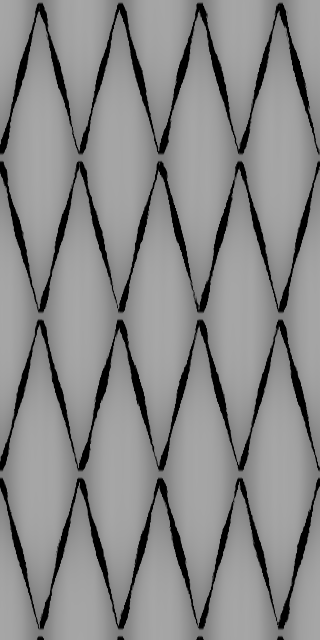
Reproduce this pattern procedurally as a WebGL 2 fragment shader.

```glsl
#version 300 es
precision highp float;
// Tall diamond lattice of worn brush strokes over softly shaded grey cells.
// Two families of slanted lines are split at their crossings; every segment
// gets its own swelling width profile, ragged edges and dry-brush gaps.

#define REPEATS vec2(4.0, 2.021)  // diamonds across and down
#define STROKE_SCALE 1.08         // overall stroke weight
#define EDGE_ROUGHNESS 0.009      // ragged edge, in cell widths
#define WEAR 0.020                // how much thin strokes break up
#define GREY_LIGHT 0.65
#define GREY_DARK 0.49
#define SHADE_FALLOFF 6.3         // how fast cells brighten inward
#define STREAKS 0.014             // faint vertical streaking

uniform vec2 u_resolution;
out vec4 fragColor;

float hash(vec2 p) {
    vec3 q = fract(vec3(p.xyx) * 0.1031);
    q += dot(q, q.yzx + 33.33);
    return fract((q.x + q.y) * q.z);
}

vec2 gradient(vec2 cell) {
    float angle = 6.2832 * hash(cell);
    return vec2(cos(angle), sin(angle));
}

float gradientNoise(vec2 p) {
    vec2 i = floor(p), f = fract(p);
    vec2 w = f * f * f * (f * (f * 6.0 - 15.0) + 10.0);
    vec2 e = vec2(1.0, 0.0);
    float a = dot(gradient(i), f);
    float b = dot(gradient(i + e), f - e);
    float c = dot(gradient(i + e.yx), f - e.yx);
    float d = dot(gradient(i + e.xx), f - e.xx);
    return mix(mix(a, b, w.x), mix(c, d, w.x), w.y);
}

float bump(float t, float center, float radius) {
    float x = (t - center) / radius;
    return exp(-x * x);
}

// Half width along a segment, t running from its upper to its lower end.
float fallingProfile(float t) {
    return 0.007 + 0.030 * bump(t, 0.08, 0.07) + 0.039 * bump(t, 0.47, 0.21);
}

float risingProfile(float t) {
    return 0.006 + 0.037 * bump(t, 0.44, 0.19) + 0.034 * bump(t, 0.90, 0.11)
         + 0.012 * bump(t, 0.05, 0.05);
}

// Ink coverage of one segment; offset is the horizontal distance to its axis.
float stroke(float offset, float t, float halfWidth, vec2 id, float aa) {
    vec2 seed = id * 17.3 + 60.0;
    float along = t * 24.0;
    offset += EDGE_ROUGHNESS * gradientNoise(vec2(along * 2.0, seed.x + seed.y * 3.7));
    offset += 0.008 * gradientNoise(vec2(t * 4.0 + seed.y, seed.x));
    float ragged = gradientNoise(vec2(offset * 70.0 + seed.x, along + seed.y));
    float dry = gradientNoise(vec2(offset * 45.0 + seed.y, t * 7.0 + seed.x));
    halfWidth *= STROKE_SCALE * mix(0.85, 1.15, hash(id + 7.0));
    halfWidth += EDGE_ROUGHNESS * ragged + WEAR * mix(0.3, 1.0, hash(id + 31.0)) * dry;
    float ends = smoothstep(0.01, 0.03, t) * (1.0 - smoothstep(0.96, 0.985, t));
    return ends * smoothstep(-0.6 * aa, 0.6 * aa, halfWidth - abs(offset));
}

void main() {
    vec2 uv = gl_FragCoord.xy / u_resolution;
    vec2 p = vec2(uv.x, 1.0 - uv.y) * REPEATS;  // lattice space, y downward
    float aa = REPEATS.x / u_resolution.x;

    // Nearest line of each family, and the segment between two crossings.
    float falling = p.x - p.y - 0.5;
    float rising = p.x + p.y - 0.5;
    float fallingLine = floor(falling + 0.5);
    float risingLine = floor(rising + 0.5);
    float fallingOffset = falling - fallingLine;
    float risingOffset = rising - risingLine;
    float row = floor(p.y * 2.0);
    float t = fract(p.y * 2.0);

    // Cells darken toward the lines, most of all around the crossings.
    float inside = 4.0 * abs(fallingOffset * risingOffset);
    float grey = mix(GREY_DARK, GREY_LIGHT, 1.0 - exp(-SHADE_FALLOFF * inside));
    grey += STREAKS * gradientNoise(vec2(uv.x * 38.0, uv.y * 3.0));

    // Lay both stroke families over the ground.
    float ink = stroke(fallingOffset, t, fallingProfile(t),
                       vec2(fallingLine + 9.0, row), aa);
    ink = max(ink, stroke(risingOffset, t, risingProfile(t),
                          vec2(risingLine + 40.0, row), aa));
    fragColor = vec4(vec3(grey * (1.0 - ink)), 1.0);
}
```
